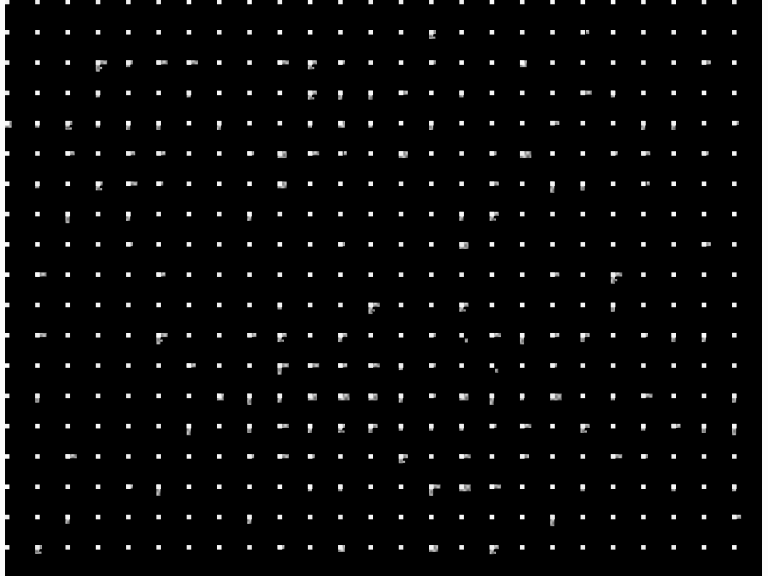
Give the GLSL for this pattern, as a WebGL 2 fragment shader.

```glsl
#version 300 es
precision highp float;

#define ROWS 19.0
#define PITCH 0.0526
#define FIRST_DOT vec2(0.0085, -0.0005)
#define GRAIN 0.075
#define DOT_GRAINS 2.0
#define LEFT_MARGIN 0.0087
#define RIGHT_MARGIN 0.0104
#define WHITE 0.99
#define TAIL_GREY 0.70
#define PAD 0.3

uniform vec2 u_resolution;
out vec4 outColor;

float hash(vec2 cell, float seed) {
    vec3 h = fract(vec3(cell, seed) * vec3(0.1031, 0.1137, 0.0973));
    h += dot(h, h.yzx + 33.33);
    return fract((h.x + h.y) * h.z);
}

float bump(float x, float centre, float width) {
    float d = (x - centre) / width;
    return exp(-d * d);
}

// Coverage of an axis-aligned box, with edges one pixel soft
float box(vec2 q, vec2 low, vec2 high, float pixel) {
    vec2 edge = clamp(min(q - low, high - q) / pixel + 0.5, 0.0, 1.0);
    return edge.x * edge.y;
}

// Chance of a worn dot: a broad upper band and a lower central cluster
float wearChance(vec2 cell) {
    float upper = 0.55 * bump(cell.y, 4.0, 2.6);
    float lower = 0.92 * bump(cell.y, 13.6, 3.5) * bump(cell.x, 12.5, 8.5);
    return (0.03 + upper + lower) * step(0.5, cell.y);
}

// Smear to the right of and below the dot, in grains
float tail(vec2 q, vec2 cell, float pixel) {
    if (hash(cell, 1.0) > wearChance(cell)) return 0.0;
    float kind = hash(cell, 2.0);
    float reach = DOT_GRAINS + 1.0 + floor(2.6 * hash(cell, 3.0));
    float crowd = 0.18 * bump(cell.x, 13.0, 3.5);
    float down = box(q, vec2(0.0), vec2(1.8, reach), pixel);
    float across = box(q, vec2(0.0), vec2(reach, 1.8), pixel);

    // Detached speck
    if (kind < 0.07) {
        vec2 corner = vec2(2.4, 2.4 * step(0.5, hash(cell, 4.0)));
        return box(q, corner, corner + vec2(1.4, 1.8), pixel);
    }
    // Solid block
    if (kind < 0.14 + crowd)
        return box(q, vec2(0.0), vec2(reach, 3.0), pixel);
    // Hook with a short foot
    if (kind < 0.29 + crowd) {
        float foot = box(q, vec2(0.0, 2.9), vec2(2.8, 3.9), pixel);
        return max(max(down, across), foot * step(0.6, hash(cell, 5.0)));
    }
    // Straight bar, its direction mostly shared along a row
    float rowLean = cos(6.2832 * (cell.y - 10.0) / 3.3);
    float vertical = step(hash(cell, 6.0), 0.5 + 0.5 * rowLean);
    return mix(across, down, vertical);
}

void main() {
    vec2 p = gl_FragCoord.xy / u_resolution.y;
    float aspect = u_resolution.x / u_resolution.y;
    float pixel = 1.0 / (u_resolution.y * PITCH * GRAIN);

    // Cells counted from the upper left, y downwards
    vec2 grid = (vec2(p.x, 1.0 - p.y) - FIRST_DOT) / PITCH + PAD;
    vec2 cell = floor(grid);
    vec2 q = (fract(grid) - PAD) / GRAIN;

    // Uneven grey smear
    float phase = 6.2832 * hash(cell, 7.0);
    float grain = sin(q.x * 2.1 + phase) * sin(q.y * 1.7 + phase);
    float fade = 0.05 * max(q.x + q.y - 3.0, 0.0);
    float shade = tail(q, cell, pixel) * (TAIL_GREY + 0.16 * grain - fade);

    // Clean square dot
    float dotCover = box(q, vec2(0.0), vec2(DOT_GRAINS), pixel);
    shade = mix(shade, WHITE - 0.07 * hash(cell, 8.0), dotCover);
    shade *= step(cell.y, ROWS - 0.5);

    // White side margins
    float inset = min(p.x - LEFT_MARGIN, aspect - RIGHT_MARGIN - p.x);
    float margin = clamp(0.5 - inset * u_resolution.y, 0.0, 1.0);
    shade = mix(shade, WHITE, margin);

    outColor = vec4(vec3(shade), 1.0);
}
```
